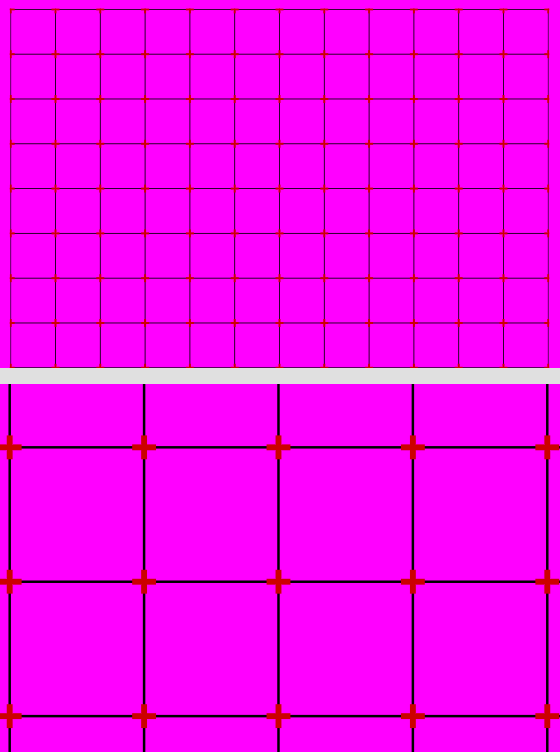
Top: the whole. Bottom: its middle third, enlarged.
This pattern is drawn by a WebGL 1 fragment shader. Its source:

```glsl
precision highp float;
// A 12 by 8 grid of thin dark lines on flat magenta, with a small red plus
// at every crossing. Lines and pluses come from the distance to the nearest
// crossing, cut off at the grid border and smoothed by exact pixel coverage.

uniform vec2 u_resolution;

// Lengths are fractions of the canvas width.
const vec2 GRID_CELLS = vec2(12.0, 8.0);
const vec2 GRID_ORIGIN = vec2(0.0191, 0.0004);
const float CELL_SIZE = 0.08;
const float LINE_HALF_WIDTH = 0.00074;
const float PLUS_HALF_WIDTH = 0.00175;
const float PLUS_ARM = 0.0071;

const vec3 BACKGROUND = vec3(1.0, 0.0, 1.0);
const vec3 LINE_COLOR = vec3(0.0);
const vec3 PLUS_COLOR = vec3(0.8, 0.0, 0.0);

// Share of a pixel centred at d, per axis, that lies within -h to h.
vec2 coverage(vec2 d, vec2 h, float pixel) {
  vec2 low = max(d - 0.5 * pixel, -h);
  vec2 high = min(d + 0.5 * pixel, h);
  return clamp((high - low) / pixel, 0.0, 1.0);
}

// Pixel share inside the grid rectangle grown by a margin.
float insideGrid(vec2 p, float margin, float pixel) {
  vec2 halfSize = 0.5 * GRID_CELLS * CELL_SIZE;
  vec2 share = coverage(p - halfSize, halfSize + margin, pixel);
  return share.x * share.y;
}

// Union of an upright and a level bar centred on the crossing.
float plusMask(vec2 d, float pixel) {
  vec2 thin = coverage(d, vec2(PLUS_HALF_WIDTH), pixel);
  vec2 arm = coverage(d, vec2(PLUS_ARM), pixel);
  return max(thin.x * arm.y, arm.x * thin.y);
}

void main() {
  float pixel = 1.0 / u_resolution.x;
  vec2 p = gl_FragCoord.xy * pixel - GRID_ORIGIN;

  // Offset from the nearest crossing
  vec2 d = (fract(p / CELL_SIZE + 0.5) - 0.5) * CELL_SIZE;

  // Grid lines
  vec2 lines = coverage(d, vec2(LINE_HALF_WIDTH), pixel);
  float lineMask = max(lines.x, lines.y) * insideGrid(p, LINE_HALF_WIDTH, pixel);
  vec3 color = mix(BACKGROUND, LINE_COLOR, lineMask);

  // Pluses, trimmed to inward arms along the border
  float plus = plusMask(d, pixel) * insideGrid(p, PLUS_HALF_WIDTH, pixel);
  color = mix(color, PLUS_COLOR, plus);

  gl_FragColor = vec4(color, 1.0);
}
```
